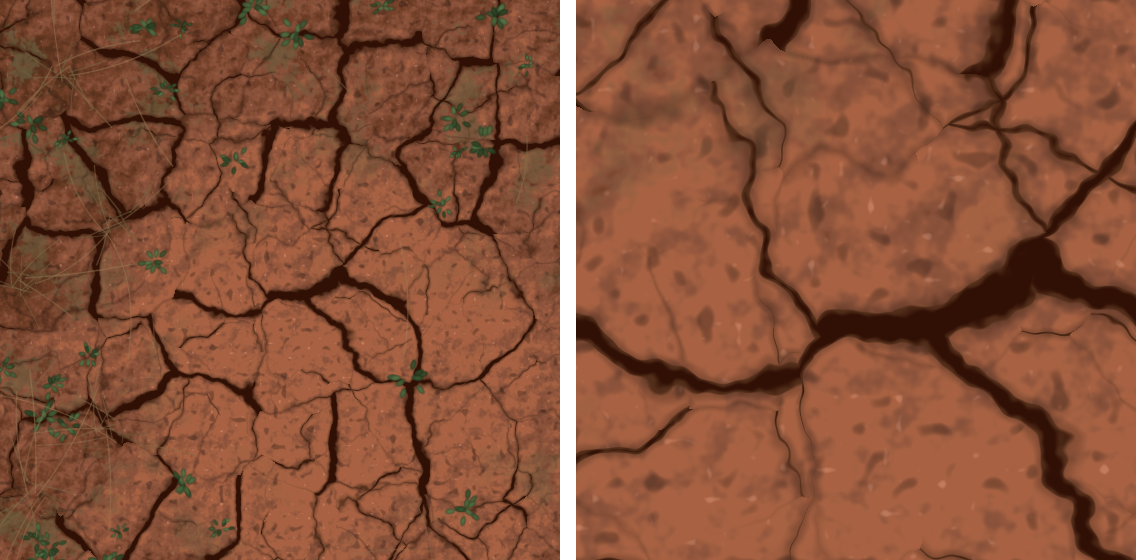
Left, the full canvas; right, a detail of the centre.
This texture is drawn by a WebGL 2 fragment shader. Its source:

```glsl
#version 300 es
precision highp float;
// Dry red earth split into plates: warped Voronoi borders with a random width
// per border form the cracks, a finer layer adds hairlines, and gradient noise
// colours the soil. Small leafy plants and dry grass grow mostly at the margins.

#define PLATES 6.6          // plates across the canvas
#define HAIRLINES 10.5      // cells across for the fine cracks
#define CRACK_WIDTH 0.0098  // largest half width of a main crack
#define HAIR_WIDTH 0.0024   // largest half width of a hairline
#define JAGGED 1.0          // roughness of crack outlines
#define GRAIN 0.55          // contrast of the soil grain
#define PLANT_GRID 11.0     // possible plants across
#define PLANT_SHARE 0.5     // chance of a plant at the margins
#define TUFTS 5             // grass tufts, followed by one set of stray blades
#define BLADES 14           // blades in a tuft
#define BLADE_WIDTH 0.0011  // half width of a blade
#define BARE_CENTRE vec2(0.6, 0.32)

uniform vec2 u_resolution;
out vec4 fragColor;

const vec3 LIGHT_SOIL = vec3(0.66, 0.385, 0.262);
const vec3 MID_SOIL = vec3(0.54, 0.32, 0.23);
const vec3 DARK_SOIL = vec3(0.45, 0.25, 0.16);
const vec3 CRACK_WALL = vec3(0.32, 0.18, 0.10);
const vec3 CRACK_CORE = vec3(0.19, 0.06, 0.02);
const vec3 MOSS = vec3(0.39, 0.35, 0.23);
const vec3 STRAW = vec3(0.62, 0.49, 0.34);

vec2 hash2(vec2 c) {
  vec3 q = fract(c.xyx * vec3(0.1031, 0.1030, 0.0973));
  q += dot(q, q.yzx + 33.33);
  return fract((q.xx + q.yz) * q.zy);
}

vec2 direction(float angle) { return vec2(cos(angle), sin(angle)); }

float corner(vec2 cell, vec2 f, vec2 o) {
  return dot(direction(6.2832 * hash2(cell + o).x), f - o);
}

float noise(vec2 p) {
  vec2 i = floor(p), f = p - i;
  vec2 u = f * f * f * (f * (f * 6.0 - 15.0) + 10.0);
  return mix(mix(corner(i, f, vec2(0, 0)), corner(i, f, vec2(1, 0)), u.x),
             mix(corner(i, f, vec2(0, 1)), corner(i, f, vec2(1, 1)), u.x), u.y);
}

float fbm(vec2 p) {
  float sum = 0.0, amp = 1.0;
  for (int i = 0; i < 4; i++) {
    sum += amp * noise(p);
    p = mat2(1.6, 1.2, -1.2, 1.6) * p + 7.3;
    amp *= 0.55;
  }
  return sum;
}

vec2 site(vec2 cell) { return cell + 0.08 + 0.84 * hash2(cell); }

// Signed distance to cracks; borders given a negative width stay closed.
float cracks(vec2 p, float scale, float minWidth, float maxWidth) {
  p *= scale;
  vec2 home = floor(p), nearest = home;
  float best = 9.0;
  for (int k = 0; k < 9; k++) {
    vec2 cell = home + vec2(k % 3 - 1, k / 3 - 1);
    float d = length(site(cell) - p);
    if (d < best) { best = d; nearest = cell; }
  }
  vec2 a = site(nearest) - p;
  float dist = 1.0;
  for (int k = 0; k < 25; k++) {
    vec2 cell = nearest + vec2(k % 5 - 2, k / 5 - 2);
    if (cell == nearest) continue;
    vec2 b = site(cell) - p;
    float width = mix(minWidth, maxWidth, hash2(cell + nearest + 57.0).y);
    dist = min(dist, dot(0.5 * (a + b), normalize(b - a)) / scale - width);
  }
  return dist;
}

float margin(vec2 p) { return smoothstep(0.08, 0.8, length(p - BARE_CENTRE)); }

// Clusters of oval leaves, premultiplied by coverage.
vec4 plants(vec2 p, float px) {
  vec4 acc = vec4(0.0);
  vec2 home = floor(p * PLANT_GRID);
  for (int k = 0; k < 9; k++) {
    vec2 cell = home + vec2(k % 3 - 1, k / 3 - 1);
    vec2 centre = (cell + hash2(cell + 91.0)) / PLANT_GRID;
    vec2 r = hash2(cell + 23.0);
    if (r.x > 0.04 + PLANT_SHARE * margin(centre)) continue;
    float size = mix(0.45, 1.0, r.y);
    for (int j = 0; j < 10; j++) {
      vec2 h = hash2(cell * 13.0 + float(j) * 3.7 + 5.0);
      vec2 axis = direction(float(j) * 2.4 + h.x * 1.5);
      vec2 q = p - centre - axis * size * mix(0.006, 0.034, h.y);
      q = vec2(dot(q, axis), dot(q, vec2(-axis.y, axis.x)));
      vec2 radii = vec2(0.0095, 0.0052) * size;
      float l = length(q / radii);
      float cover = 1.0 - smoothstep(-px, px, (l - 1.0) * radii.y);
      vec3 green = mix(vec3(0.15, 0.23, 0.12), vec3(0.30, 0.42, 0.25), h.x);
      acc = mix(acc, vec4(green * (1.1 - 0.35 * l * l), 1.0), 0.9 * cover);
    }
  }
  return acc;
}

vec2 tuftRoot(int k) {
  return vec2(0.02 + 0.24 * hash2(vec2(k, 8)).x, fract(float(k) * 0.37 + 0.12));
}

float blade(vec2 p, vec2 root, float angle, float len, float bend) {
  vec2 d = direction(angle), q = p - root;
  q = vec2(dot(q, d), dot(q, vec2(-d.y, d.x)));
  float x = clamp(q.x, 0.0, len);
  return length(q - vec2(x, bend * x * x)) / sqrt(1.0 + 4.0 * bend * bend * x * x);
}

void main() {
  float px = 1.0 / min(u_resolution.x, u_resolution.y);
  vec2 p = gl_FragCoord.xy * px;
  float edge = margin(p);

  // Soil: broad tone, grain and specks
  float grain = noise(p * 75.0) + 0.8 * noise(p * 160.0);
  float tone = 0.98 - 0.85 * edge + 0.4 * fbm(p * 5.0) + GRAIN * grain * 0.6;
  tone += GRAIN * (fbm(p * 28.0) - fbm(p * 28.0 + vec2(-0.25, 0.3)));
  for (int k = 0; k < TUFTS; k++) {
    vec2 q = p - tuftRoot(k);
    tone -= 0.45 * exp(-dot(q, q) / 0.005);
  }
  vec3 col = mix(DARK_SOIL, MID_SOIL, smoothstep(0.0, 0.5, tone));
  col = mix(col, LIGHT_SOIL, smoothstep(0.45, 1.0, tone));
  col = mix(col, CRACK_WALL, 0.8 * smoothstep(0.1, -0.5, tone));
  col *= 1.0 - 0.25 * smoothstep(0.25, 0.5, noise(p * 62.0 + 40.0));
  col += 0.10 * smoothstep(0.38, 0.6, noise(p * 115.0 + 11.0));
  float moss = smoothstep(0.12, 0.5, fbm(p * 9.0 + 31.0) + 0.4 * grain);
  col = mix(col, MOSS, 0.75 * moss * edge);

  // Cracks: jagged outline, brown walls and a dark core
  vec2 warp = vec2(noise(p * 9.0), noise(p * 9.0 + 50.0)) * 0.035;
  warp += JAGGED * 0.012 * vec2(noise(p * 28.0), noise(p * 28.0 + 70.0));
  warp += JAGGED * 0.004 * vec2(noise(p * 80.0), noise(p * 80.0 + 90.0));
  float wide = cracks(p + warp, PLATES, -0.003, CRACK_WIDTH) - 0.005 * noise(p * 11.0 + 3.0);
  float hair = cracks(p + warp * 1.3 + 4.3, HAIRLINES, -0.007, HAIR_WIDTH)
             - 0.004 * noise(p * 8.0 + 17.0);
  float gap = min(wide, hair);
  col *= mix(0.8, 1.0, smoothstep(0.0, 0.007, gap));
  vec3 inside = mix(CRACK_WALL, CRACK_CORE, smoothstep(0.0, 0.0035, -gap + 0.002 * grain));
  col = mix(inside, col, smoothstep(-1.2 * px, 1.2 * px, gap));

  // Plants and dry grass
  vec4 leaves = plants(p, px);
  col = col * (1.0 - leaves.a) + leaves.rgb;
  for (int i = 0; i < (TUFTS + 1) * BLADES; i++) {
    int k = i / BLADES;
    vec2 h = hash2(vec2(i, 3)), g = hash2(vec2(i, 19));
    vec2 root = k < TUFTS ? tuftRoot(k) + 0.05 * (g - 0.5) : g;
    float d = blade(p, root, 6.2832 * h.x, mix(0.05, 0.24, h.y * h.y), 5.0 * (g.x - 0.5));
    float cover = 1.0 - smoothstep(-px, px, d - BLADE_WIDTH * mix(0.5, 1.0, g.y));
    col = mix(col, mix(MOSS, STRAW, h.y), 0.65 * cover);
  }
  fragColor = vec4(col, 1.0);
}
```
